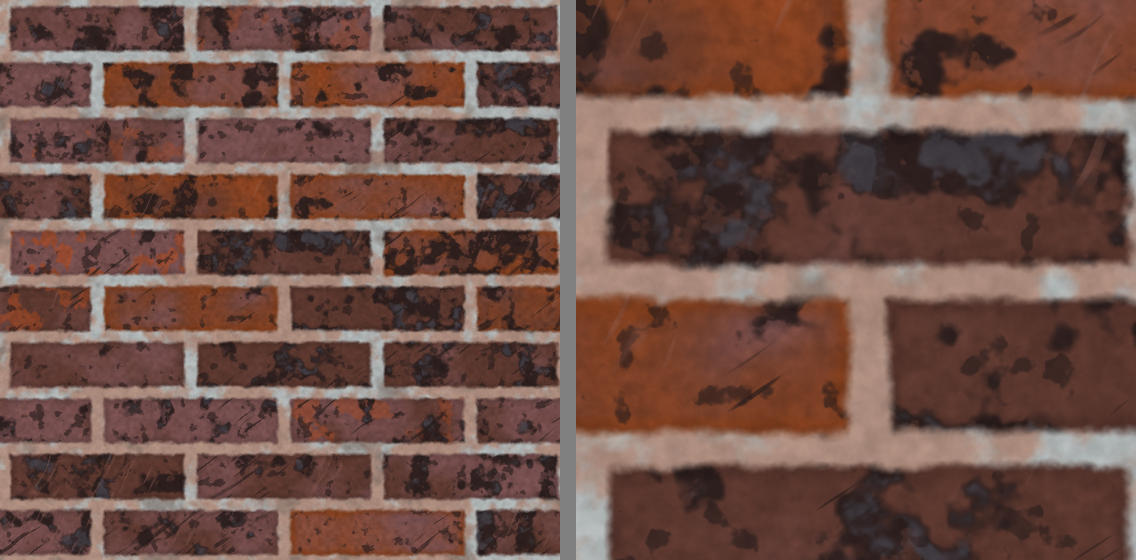
Left: the whole. Right: its middle third, enlarged.
A WebGL 1 fragment shader for this texture:

```glsl
precision highp float;
// Weathered brick wall in running bond with sooty, rusty bricks and pale mottled mortar.

uniform vec2 u_resolution;

#define GRID vec2(3.0, 10.0)          // bricks across, courses up
#define SHIFT vec2(0.022, -0.012)     // bond offset in cells
#define JOINT vec2(0.023, 0.0205)     // mortar widths
#define EDGE_SOFT 0.0042
#define EDGE_WEAR 0.0085
#define RUST_SHARE 0.22
#define SOOT_LEVEL 0.46
#define MAUVE vec3(0.46, 0.305, 0.305)
#define BROWN vec3(0.355, 0.215, 0.18)
#define RUST vec3(0.56, 0.265, 0.12)
#define SOOT vec3(0.155, 0.11, 0.108)
#define SLATE vec3(0.27, 0.26, 0.295)

float hash(vec2 p) {
  vec3 q = fract(p.xyx * 0.1031);
  q += dot(q, q.yzx + 33.33);
  return fract((q.x + q.y) * q.z);
}

float noise(vec2 p) {
  vec2 i = floor(p), f = fract(p);
  f = f * f * (3.0 - 2.0 * f);
  return mix(mix(hash(i), hash(i + vec2(1.0, 0.0)), f.x),
             mix(hash(i + vec2(0.0, 1.0)), hash(i + 1.0), f.x), f.y);
}

float fbm(vec2 p) {
  float sum = 0.0, amp = 0.5;
  for (int i = 0; i < 4; i++) {
    sum += amp * noise(p);
    p = mat2(1.6, 1.2, -1.2, 1.6) * p + 11.7;
    amp *= 0.5;
  }
  return sum / 0.9375;
}

// Thin broken streaks running along the given direction
float scratches(vec2 p, vec2 dir) {
  vec2 q = vec2(dot(p, dir), dot(p, vec2(-dir.y, dir.x)));
  q.y += 0.006 * noise(p * 25.0);
  float line = smoothstep(0.80, 0.92, noise(q * vec2(18.0, 210.0) + 40.0));
  return line * smoothstep(0.48, 0.65, noise(p * 9.0 + dir * 31.0));
}

// Signed distance to a box with slightly rounded corners
float boxDistance(vec2 p, vec2 halfSize) {
  vec2 q = abs(p) - halfSize + 0.003;
  return length(max(q, 0.0)) + min(max(q.x, q.y), 0.0) - 0.003;
}

vec3 mortarColor(vec2 p) {
  float mottling = fbm(p * 42.0 + 5.0);
  float bleach = fbm(p * 9.0 + 21.0) * 0.55 + mottling * 0.45;
  bleach += 0.10 * (p.x + p.y - 1.0);
  vec3 color = mix(vec3(0.67, 0.545, 0.49), vec3(0.68, 0.70, 0.70),
                   smoothstep(0.44, 0.62, bleach));
  float grime = smoothstep(0.58, 0.78, fbm(p * 19.0 + 70.0));
  color = mix(color, vec3(0.46, 0.41, 0.38), 0.55 * grime);
  return color * (0.90 + 0.20 * fbm(p * 120.0));
}

vec3 brickColor(vec2 p, vec2 id, float dist) {
  float tone = hash(id + 13.0);
  float dark = clamp(hash(id + 47.0) + 0.38 * (p.x + p.y - 1.0), 0.0, 1.0);
  float rusty = step(1.0 - RUST_SHARE, hash(id + 82.0));
  float flaky = step(0.70, hash(id + 115.0)) * (1.0 - dark);
  float rim = smoothstep(-0.014, 0.0, dist);
  float cloud = fbm(p * 11.0 + id * 3.7);

  // Fired clay, from mauve to brown, with some rust-toned bricks
  float brownness = 0.6 * tone + 0.25 * dark + 1.1 * (cloud - 0.5);
  vec3 color = mix(MAUVE, BROWN, smoothstep(0.18, 0.70, brownness));
  color = mix(color, RUST, rusty * clamp(0.30 + 1.4 * (cloud - 0.4) + 0.5 * rim, 0.0, 0.9));

  // Flaked orange glaze
  float flakes = smoothstep(0.56, 0.62, fbm(p * vec2(34.0, 26.0) + 9.0));
  color = mix(color, vec3(0.66, 0.28, 0.12), 0.75 * flakes * flaky);

  // Soot blotches, blue-grey where they are thickest
  float blotch = fbm(p * 27.0 + id * 5.3);
  float level = mix(SOOT_LEVEL + 0.24, SOOT_LEVEL, dark);
  float soot = smoothstep(level, level + 0.12, blotch);
  float bare = smoothstep(0.57, 0.67, fbm(p * 75.0 + 33.0));
  color = mix(color, SOOT, soot * (0.9 - 0.5 * bare));
  float slate = smoothstep(level + 0.06, level + 0.17, blotch);
  slate *= smoothstep(0.48, 0.62, fbm(p * 38.0 + 61.0));
  color = mix(color, SLATE, 0.75 * slate * (1.0 - rusty));

  // Pits, scratches, grain and darkened rims
  float pits = smoothstep(0.64, 0.74, fbm(p * 58.0 + 90.0));
  color = mix(color, SOOT, 0.6 * pits);
  color = mix(color, SOOT, 0.65 * scratches(p, vec2(0.80, 0.60)));
  color = mix(color, vec3(0.53, 0.35, 0.31), 0.35 * scratches(p + 3.0, vec2(0.45, 0.893)));
  color *= 0.86 + 0.28 * fbm(p * 140.0);
  return color * (1.0 - 0.14 * rim);
}

void main() {
  vec2 p = gl_FragCoord.xy / u_resolution;

  // Ragged outlines, then the running bond
  vec2 worn = p + EDGE_WEAR * (vec2(fbm(p * 75.0), fbm(p * 75.0 + 50.0)) - 0.5);
  vec2 cell = worn * GRID - SHIFT;
  cell.x -= 0.5 * (1.0 - mod(floor(cell.y), 2.0));
  vec2 id = floor(cell) + 20.0;
  float dist = boxDistance((fract(cell) - 0.5) / GRID, 0.5 * (1.0 / GRID - JOINT));

  float soft = max(EDGE_SOFT, 1.0 / u_resolution.y);
  float brick = 1.0 - smoothstep(-soft, soft, dist);
  vec3 color = mix(mortarColor(p), brickColor(p, id, dist), brick);
  gl_FragColor = vec4(color, 1.0);
}
```
